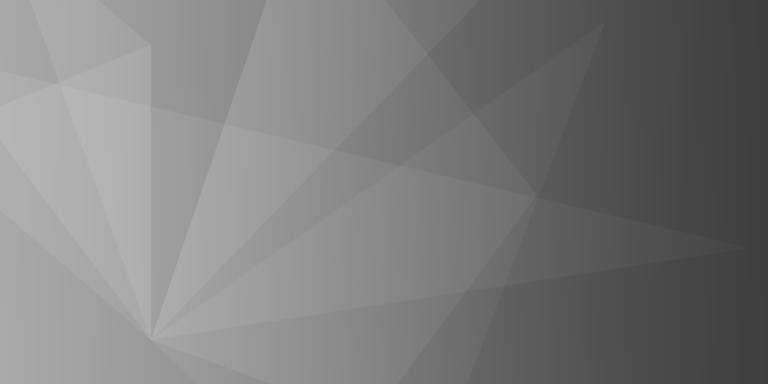
Write a Shadertoy shader that draws this background.

```glsl
// Translucent pale facets fanning out of a hub over a grey gradient.
// Each facet is a convex shape, the product of antialiased half-planes,
// blended towards white with a strength that fades to the right.

// Coverage of the half-plane to the left of the line from a to b.
float leftOf(vec2 p, vec2 a, vec2 b) {
    vec2 dir = normalize(b - a);
    vec2 rel = p - a;
    float dist = dir.x * rel.y - dir.y * rel.x;
    return clamp(0.5 + dist * iResolution.y, 0.0, 1.0);
}

void mainImage(out vec4 fragColor, in vec2 fragCoord) {
    vec2 p = fragCoord / iResolution.y;

    // Corners shared by several facets, in units of canvas height
    vec2 hub = vec2(0.393, 0.115);
    vec2 leftPeak = vec2(0.393, 0.883);
    vec2 rightPeak = vec2(1.576, 0.943);
    vec2 elbow = vec2(1.398, 0.492);
    vec2 farTip = vec2(1.953, 0.354);

    // Edges shared by two facets
    float eastOfRay = leftOf(p, vec2(0.695, 1.0), hub);
    float westOfMast = leftOf(p, hub, leftPeak);

    // Facets on the right of the hub
    float upperWedge = eastOfRay * leftOf(p, hub, vec2(1.25, 1.0));
    float broadFan = eastOfRay
        * leftOf(p, hub, vec2(0.708, 0.0))
        * leftOf(p, vec2(1.036, 0.0), elbow)
        * leftOf(p, elbow, vec2(1.003, 1.0));
    float tallSail = leftOf(p, hub, vec2(0.513, 0.0))
        * leftOf(p, vec2(1.216, 0.0), rightPeak)
        * leftOf(p, rightPeak, hub);

    // Long blade crossing the whole canvas
    float blade = leftOf(p, hub, farTip)
        * leftOf(p, farTip, vec2(0.0, 0.815))
        * leftOf(p, vec2(0.0, 0.453), hub);

    // Facets on the left of the hub
    float lowSail = westOfMast
        * leftOf(p, leftPeak, vec2(0.0, 0.724))
        * leftOf(p, vec2(0.0, 0.635), hub);
    float steepSail = westOfMast
        * leftOf(p, leftPeak, vec2(0.255, 1.0))
        * leftOf(p, vec2(0.078, 1.0), hub);

    // Background gradient, slightly cool in the middle tones
    float shade = smoothstep(-0.25, 2.3, p.x + 0.02 * (p.y - 0.5));
    vec3 color = mix(vec3(0.67, 0.67, 0.675), vec3(0.23, 0.23, 0.232), shade);
    color.b += 0.008 * shade * (1.0 - shade) * 4.0;

    // Blend the facets
    float fade = mix(0.085, 0.025, clamp(p.x / 2.0, 0.0, 1.0));
    color = mix(color, vec3(1.0), fade * upperWedge);
    color = mix(color, vec3(1.0), fade * broadFan);
    color = mix(color, vec3(1.0), fade * 0.8 * tallSail);
    color = mix(color, vec3(1.0), fade * 0.9 * blade);
    color = mix(color, vec3(1.0), fade * lowSail);
    color = mix(color, vec3(1.0), fade * steepSail);

    fragColor = vec4(color, 1.0);
}
```
